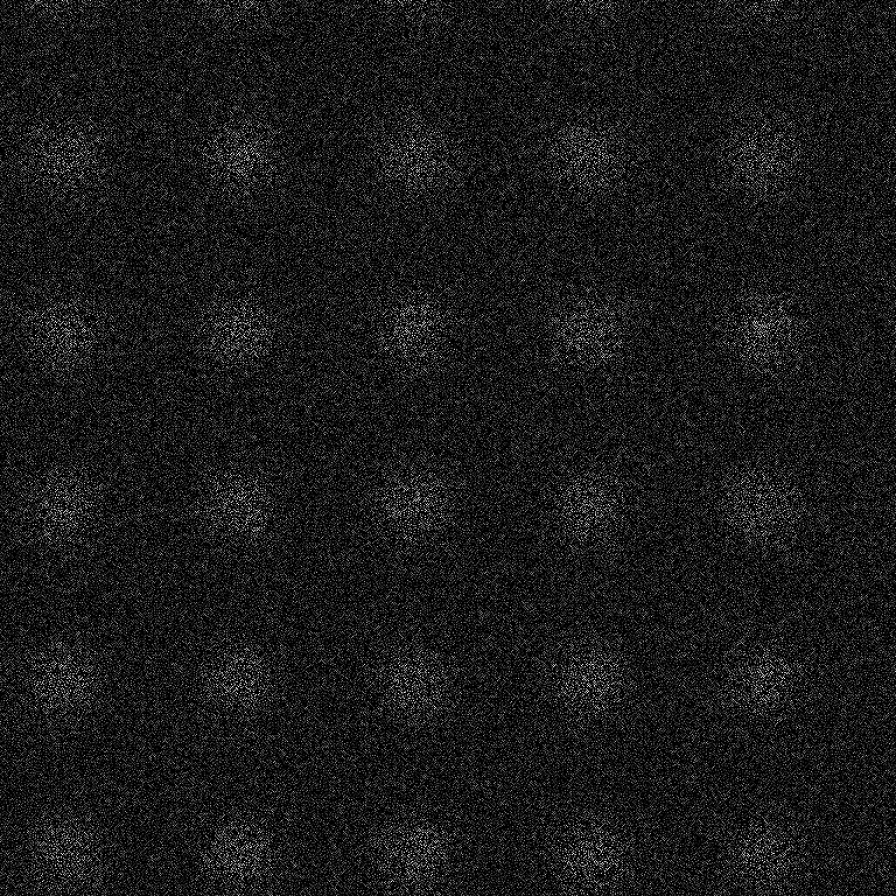
This pattern is drawn by a WebGL 2 fragment shader. Its source:

```glsl
#version 300 es
precision highp float;

uniform vec2 u_resolution;
out vec4 fragColor;

const float SPACING = 0.1953;                   // distance between glows
const vec2 FIRST_CENTER = vec2(0.0716, 0.0445); // lower left glow
const float GLOW_SIGMA = 0.026;
const float GLOW_LEVEL = 0.112;
const float BASE_LEVEL = 0.087;
const float GRAIN_COUNT = 768.0;                // grains across the canvas
const float THRESHOLD = 0.11;                   // higher gives sparser dots
const float MEAN_SPECKLE = 0.0813;              // mean of the raw speckle
const int MAX_CELLS = 7;                        // widest pixel footprint

// Integer hash of a cell, from 0 to 1
float hash(ivec2 cell) {
    uvec2 q = uvec2(cell + 4096) * uvec2(1597u, 3571u);
    uint n = q.x ^ (q.y * 2729u);
    n = (n ^ (n >> 16)) * 0x7feb352du;
    n = (n ^ (n >> 15)) * 0x846ca68bu;
    n ^= n >> 16;
    return float(n >> 8) / 16777216.0;
}

// Sparse dots that keep apart: a cell shines where it exceeds its neighbors
float speckle(ivec2 cell, float threshold) {
    float around = hash(cell + ivec2(1, 0)) + hash(cell - ivec2(1, 0))
                 + hash(cell + ivec2(0, 1)) + hash(cell - ivec2(0, 1));
    return max(hash(cell) - 0.25 * around - threshold, 0.0) / MEAN_SPECKLE;
}

// Grain lit by a level, averaged over the area of one pixel
float litGrain(vec2 p, float count, float pixel, float level) {
    vec2 low = (p - 0.5 * pixel) * count;
    vec2 high = (p + 0.5 * pixel) * count;
    vec2 first = floor(low);
    float light = 0.0;
    float area = 0.0;
    for (int j = 0; j < MAX_CELLS; j++) {
        for (int i = 0; i < MAX_CELLS; i++) {
            vec2 corner = first + vec2(i, j);
            vec2 cover = max(min(high, corner + 1.0) - max(low, corner), 0.0);
            float weight = cover.x * cover.y;
            if (weight <= 0.0) break;
            light += weight * min(level * speckle(ivec2(corner), THRESHOLD), 1.0);
            area += weight;
        }
    }
    return light / max(area, 0.00001);
}

// Offset from the nearest point of a square lattice
vec2 latticeOffset(vec2 p, vec2 origin, float spacing) {
    return (fract((p - origin) / spacing + 0.5) - 0.5) * spacing;
}

float gaussian(vec2 offset, float sigma) {
    return exp(-dot(offset, offset) / (2.0 * sigma * sigma));
}

void main() {
    float pixel = 1.0 / min(u_resolution.x, u_resolution.y);
    vec2 p = gl_FragCoord.xy * pixel;

    // Light level: even base plus repeated glows
    vec2 offset = latticeOffset(p, FIRST_CENTER, SPACING);
    float level = BASE_LEVEL + GLOW_LEVEL * gaussian(offset, GLOW_SIGMA);

    // Grain scales the light
    fragColor = vec4(vec3(litGrain(p, GRAIN_COUNT, pixel, level)), 1.0);
}
```
